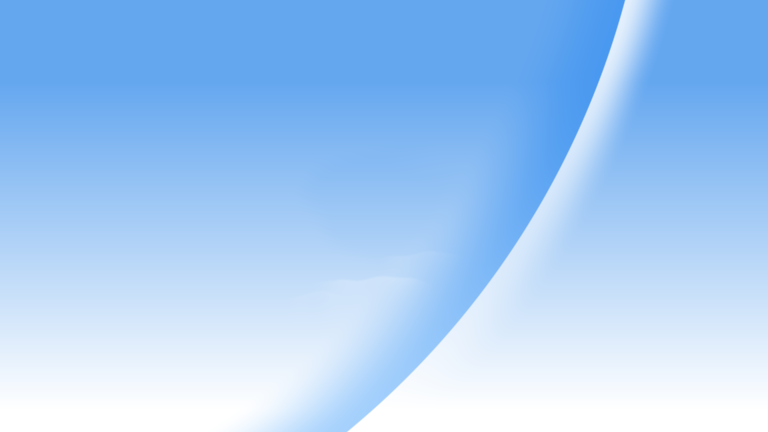
This background is drawn by a Shadertoy shader. Its source:

```glsl
// A soft blue sky fading to white, swept by one large arc.
// The arc is a circle distance: a blue shade lies inside its rim and a
// pale glow outside; layered sines shape a few faint cloud wisps.

#define ARC_CENTRE vec2(-0.434, 1.504)
#define ARC_RADIUS 1.9474
#define SHADE_WIDTH 0.20
#define GLOW_WIDTH 0.115
#define FADE_TOP 0.81
#define FADE_BOTTOM 0.05
#define WISP_STRENGTH 0.22
#define SKY_BLUE vec3(0.395, 0.655, 0.938)
#define SHADE_HIGH vec3(0.29, 0.60, 0.94)
#define SHADE_LOW vec3(0.65, 0.82, 0.99)

// Soft falloff from one at zero to zero at the given width.
float falloff(float d, float width) {
    return 1.0 - smoothstep(0.0, width, d);
}

// Cloud bank with a crisp wavy crest that dissolves downwards.
float wisp(vec2 p, vec2 crest, float halfWidth, float depth) {
    vec2 q = p - crest;
    float wave = 0.004 * sin(q.x * 31.0) + 0.002 * sin(q.x * 73.0 + 1.0);
    float bow = -0.014 * pow(q.x / halfWidth, 2.0);
    float below = wave + bow - q.y;
    float sides = 1.0 - smoothstep(0.45, 1.0, abs(q.x) / halfWidth);
    return smoothstep(-0.003, 0.005, below) * exp(-max(below, 0.0) / depth) * sides;
}

// Broad, uneven patch of slightly deeper blue.
float hazePatch(vec2 p) {
    vec2 q = (p - vec2(0.89, 0.53)) / vec2(0.19, 0.14);
    float ripple = 0.10 * sin(q.x * 3.1 + q.y * 2.0) + 0.06 * sin(q.y * 6.0 - q.x * 4.0);
    return 1.0 - smoothstep(0.65, 1.1, length(q) + ripple);
}

void mainImage(out vec4 fragColor, in vec2 fragCoord) {
    // The canvas height is one unit.
    vec2 p = fragCoord / iResolution.y;
    float pixel = 1.0 / iResolution.y;

    // Vertical sky gradient.
    float fade = clamp((FADE_TOP - p.y) / (FADE_TOP - FADE_BOTTOM), 0.0, 1.0);
    vec3 sky = mix(SKY_BLUE, vec3(1.0), fade);

    // Signed distance to the arc, negative inside.
    float arc = length(p - ARC_CENTRE) - ARC_RADIUS;

    // Inside: faint clouds, then the shade along the rim.
    vec3 inside = sky - vec3(0.018, 0.010, 0.002) * hazePatch(p);
    float clouds = wisp(p, vec2(0.87, 0.358), 0.15, 0.06)
                 + 0.5 * wisp(p, vec2(0.98, 0.416), 0.11, 0.035)
                 + 0.4 * wisp(p, vec2(0.73, 0.324), 0.07, 0.02);
    inside = mix(inside, vec3(1.0), WISP_STRENGTH * clouds);
    vec3 shade = mix(SHADE_LOW, SHADE_HIGH, smoothstep(-0.05, 0.85, p.y));
    inside = mix(inside, shade, falloff(-arc, SHADE_WIDTH));

    // Outside: a white glow, stronger towards the top.
    float glow = mix(0.40, 0.82, smoothstep(0.2, 0.95, p.y));
    vec3 outside = mix(sky, vec3(1.0), glow * falloff(arc, GLOW_WIDTH));

    vec3 colour = mix(inside, outside, smoothstep(-pixel, pixel, arc));
    fragColor = vec4(colour, 1.0);
}
```
